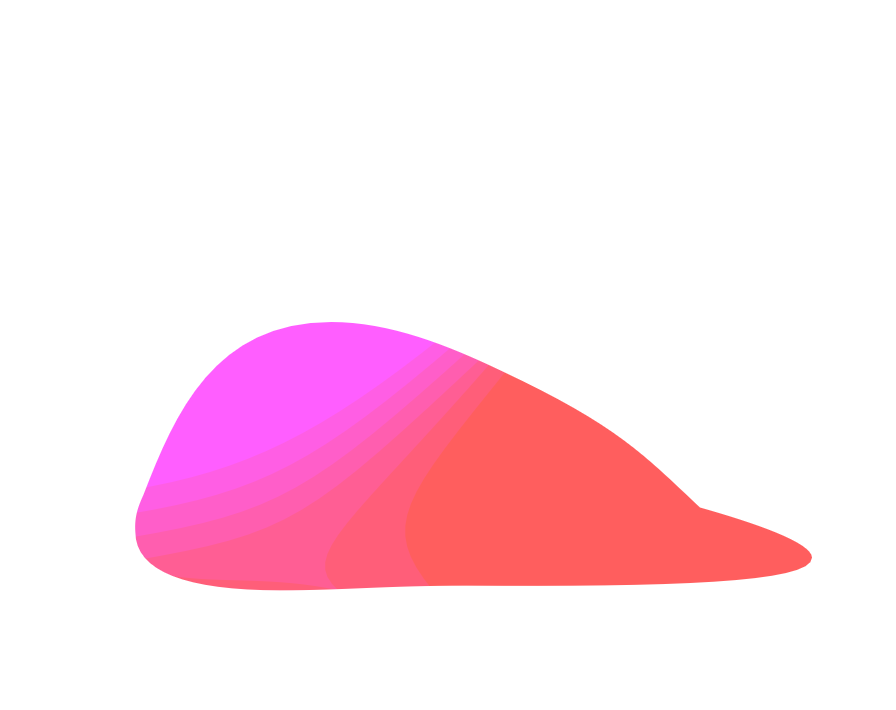
Write a WebGL 1 fragment shader that draws this background.

```glsl
precision highp float;
// A smooth pebble-like blob on white, shaded in flat steps from coral to magenta.
// Outline and step edges are cubic curves; each one is flattened into short lines
// that yield a signed distance, and the steps are painted from coral upwards.

#define GRID_WIDTH 768.0
#define CURVE_STEPS 16
#define PAPER vec3(1.0)
#define CORAL vec3(1.0, 0.37, 0.37)
#define MAGENTA vec3(1.0, 0.37, 1.0)
#define BANDS 6.0
#define FAR 2000.0

uniform vec2 u_resolution;

// Path state: sample point, pen position, nearest squared distance, side sign
vec2 point, pen;
float nearest, side;

void moveTo(vec2 start) {
  pen = start;
  nearest = FAR * FAR;
  side = 1.0;
}

void lineTo(vec2 end) {
  vec2 edge = end - pen, rel = point - pen;
  vec2 gap = rel - edge * clamp(dot(rel, edge) / max(dot(edge, edge), 1e-6), 0.0, 1.0);
  nearest = min(nearest, dot(gap, gap));
  // Flip the side for each edge crossed by a ray to the right
  if ((pen.y > point.y) != (end.y > point.y)) {
    if (rel.x < edge.x * rel.y / edge.y) side = -side;
  }
  pen = end;
}

void curveTo(vec2 b, vec2 c, vec2 d) {
  vec2 a = pen;
  for (int i = 1; i <= CURVE_STEPS; i++) {
    float t = float(i) / float(CURVE_STEPS), s = 1.0 - t;
    lineTo(s * s * s * a + 3.0 * s * t * (s * b + t * c) + t * t * t * d);
  }
}

// Smooth coverage of the finished path
float coverage() {
  return clamp(0.5 - side * sqrt(nearest) * u_resolution.x / GRID_WIDTH, 0.0, 1.0);
}

// Coverage of everything to the left of a curve extended down and up
float leftOf(vec2 a, vec2 b, vec2 c, vec2 d) {
  moveTo(vec2(a.x, FAR));
  lineTo(a);
  curveTo(b, c, d);
  lineTo(vec2(d.x, -FAR));
  return coverage();
}

float blob() {
  moveTo(vec2(123, 424));
  curveTo(vec2(150, 354), vec2(184, 276), vec2(284, 276));
  curveTo(vec2(334, 276), vec2(384, 296), vec2(430, 318));
  curveTo(vec2(530, 365), vec2(552, 390), vec2(600, 435));
  curveTo(vec2(646, 448), vec2(696, 465), vec2(696, 478));
  curveTo(vec2(696, 500), vec2(570, 503), vec2(400, 502));
  curveTo(vec2(330, 502), vec2(295, 506), vec2(240, 506));
  curveTo(vec2(160, 506), vec2(116, 490), vec2(116, 456));
  curveTo(vec2(115, 442), vec2(119, 433), vec2(123, 424));
  return coverage();
}

// Thin warm strip along the lower left rim
float rimStrip() {
  moveTo(vec2(150, 494));
  curveTo(vec2(190, 500), vec2(235, 494), vec2(290, 506));
  lineTo(vec2(290, 530));
  lineTo(vec2(150, 530));
  lineTo(vec2(150, 494));
  return coverage();
}

// Blend level, 0 coral to 1 magenta
float shade() {
  float level = 0.0;
  // Two steep edges that bend down to the base
  for (int i = 0; i < 2; i++) {
    float k = float(i);
    float cover = leftOf(mix(vec2(371, 506), vec2(290, 506), k),
                         mix(vec2(325, 450), vec2(255, 475), k),
                         mix(vec2(345, 428), vec2(300, 450), k),
                         mix(vec2(437, 314), vec2(425, 306), k));
    level = mix(level, (k + 1.0) / BANDS, cover);
  }
  level = mix(level, 1.0 / BANDS, rimStrip());
  // Four shallow edges that sweep out to the left
  for (int i = 0; i < 4; i++) {
    float k = float(i) / 3.0;
    float cover = leftOf(mix(vec2(112, 481), vec2(112, 420), k),
                         mix(vec2(250, 457), vec2(210, 404), k),
                         mix(vec2(262, 448), vec2(275, 372), k),
                         mix(vec2(420, 300), vec2(380, 288), k));
    level = mix(level, (float(i) + 3.0) / BANDS, cover);
  }
  return level;
}

void main() {
  // Drawing grid: fixed width, y running down from the top
  point = vec2(gl_FragCoord.x, u_resolution.y - gl_FragCoord.y) * GRID_WIDTH / u_resolution.x;
  float body = blob();
  vec3 color = PAPER;
  if (body > 0.0) color = mix(PAPER, mix(CORAL, MAGENTA, shade()), body);
  gl_FragColor = vec4(color, 1.0);
}
```
